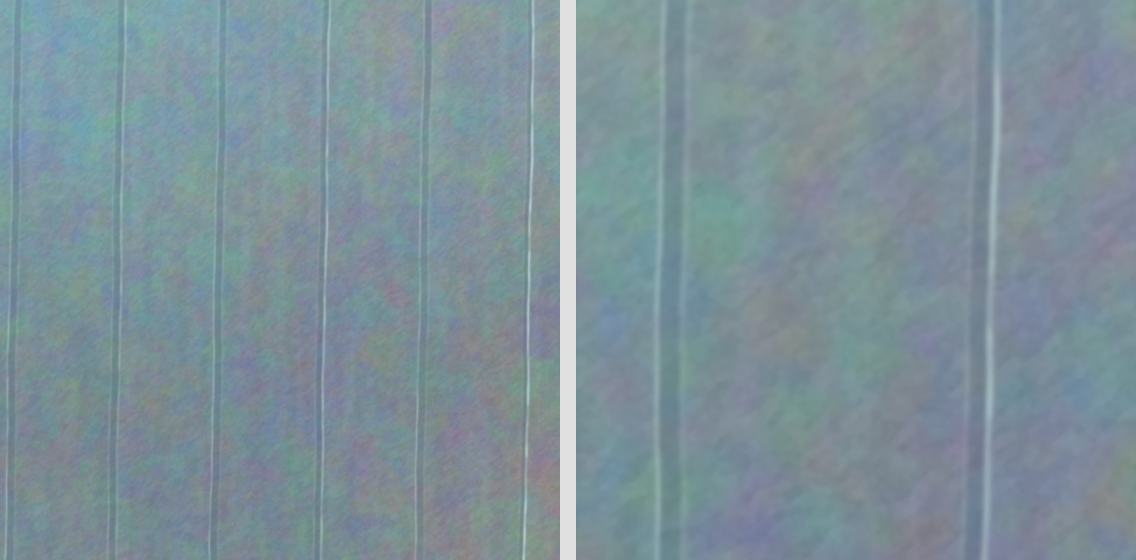
Left: the whole. Right: its middle third, enlarged.
This texture is drawn by a Shadertoy shader. Its source:

```glsl
// Weathered blue-grey metal panel with six slightly leaning vertical seams and faint iridescent mottling.

const float SEAM_PITCH = 0.183;
const float FIRST_SEAM = 0.0165;
const float SEAM_LEAN = 0.0165;
const float LAST_SEAM = 5.0;

const vec3 PANEL_LOW = vec3(0.468, 0.540, 0.570);
const vec3 PANEL_HIGH = vec3(0.520, 0.605, 0.635);
const vec3 COOL_TINT = vec3(-0.015, 0.035, 0.040);
const vec3 WARM_TINT = vec3(0.050, 0.015, -0.020);
const vec3 GROOVE = vec3(0.390, 0.475, 0.520);
const vec3 HIGHLIGHT = vec3(0.690, 0.785, 0.800);

vec3 hash3(vec2 p) {
    vec3 q = fract(p.xyx * vec3(0.1031, 0.1030, 0.0973));
    q += dot(q, q.yxz + 33.33);
    return fract((q.xxy + q.yzz) * q.zyx);
}

// Soft cellular noise: random values blended by distance to jittered points, centred on zero.
vec3 softCells(vec2 p, float seed) {
    vec2 cell = floor(p);
    vec3 sum = vec3(0.0);
    float total = 0.0;
    for (int j = -1; j <= 1; j++) {
        for (int i = -1; i <= 1; i++) {
            vec2 id = cell + vec2(i, j);
            vec2 away = id + hash3(id + seed + 57.0).xy - p;
            float weight = exp(-5.0 * dot(away, away));
            sum += weight * (hash3(id + seed) - 0.5);
            total += weight;
        }
    }
    return sum / total;
}

// Keep the hue variation while damping the change in brightness.
vec3 iridescence(vec3 tint, float damping) {
    return tint - damping * dot(tint, vec3(0.333));
}

// Slow sideways wander of one seam.
float wobble(float y, float id) {
    return 0.0010 * sin(y * 13.0 + id * 2.1) + 0.0006 * sin(y * 31.0 + id * 4.7)
         + 0.0003 * sin(y * 83.0 + id);
}

// Soft vertical ridge or groove profile.
float ridge(float x, float halfWidth) {
    float t = x / halfWidth;
    return exp(-t * t);
}

// Smooth-edged vertical band.
float band(float x, float halfWidth, float blur) {
    return 1.0 - smoothstep(halfWidth - blur, halfWidth + blur, abs(x));
}

vec3 panelColor(vec2 uv) {
    vec3 color = mix(PANEL_LOW, PANEL_HIGH, smoothstep(0.2, 1.0, uv.y));
    color += COOL_TINT * smoothstep(0.8, 0.0, length(uv - vec2(0.0, 1.0)));
    color += WARM_TINT * smoothstep(0.55, 0.0, length(uv - vec2(1.0, 0.0)));

    // Broad and small colour blotches, edges bent by layered sines
    vec2 bent = uv + 0.010 * sin(uv.yx * 37.0 + 2.0 * sin(uv * 19.0));
    color += 0.048 * iridescence(softCells(bent * 9.0, 3.0), 0.8);
    color += 0.060 * iridescence(softCells(bent * 22.0, 41.0), 0.7);
    color += 0.050 * iridescence(softCells(uv * 55.0, 83.0), 0.5);

    // Warm stains near the foot
    float stain = softCells(uv * 9.0, 17.0).x;
    color += WARM_TINT * smoothstep(0.15, 0.45, stain) * smoothstep(0.35, 0.0, uv.y);

    // Vertical streaks and short diagonal grain
    color += 0.025 * softCells(uv * vec2(65.0, 5.0), 29.0).x;
    vec2 slanted = vec2(uv.x * 0.77 + uv.y * 0.64, uv.y * 0.77 - uv.x * 0.64);
    color += 0.035 * softCells(slanted * vec2(85.0, 190.0), 11.0).x;
    color += 0.025 * softCells(uv * 240.0, 23.0).x;
    return color;
}

vec3 addSeam(vec3 color, vec2 uv, float blur) {
    float along = uv.x - FIRST_SEAM - SEAM_LEAN * uv.y;
    float id = clamp(round(along / SEAM_PITCH), 0.0, LAST_SEAM);
    float x = along - id * SEAM_PITCH - wobble(uv.y, id);

    // Odd seams catch light on the right, more strongly toward the last one
    float odd = mod(id, 2.0);
    float rank = id / LAST_SEAM;
    float last = odd * rank * rank;
    float halfWidth = mix(0.0060, 0.0036, last);
    float wear = 0.8 + 0.8 * softCells(vec2(id * 9.0, uv.y * 45.0), 71.0).x;
    float rightLight = mix(0.18, 0.40 + 0.50 * rank, odd);
    rightLight *= mix(0.55 + 0.45 * last, 1.0, smoothstep(0.1, 0.6, uv.y));
    float leftLight = mix(0.26, 0.10, odd) + 0.22 * (1.0 - uv.y) * (1.0 - rank * odd);

    float groove = band(x, halfWidth, blur + 0.0022);
    float leftEdge = ridge(x + halfWidth + 0.0015, 0.0021);
    float rightEdge = ridge(x - halfWidth - 0.0018, 0.0026);

    // Groove floor, darkest beside the lit edge
    float depth = 0.50 + 0.14 * clamp(x / halfWidth, -1.0, 1.0) * odd;
    color = mix(color, GROOVE + 0.5 * (color - PANEL_LOW), depth * groove);
    color = mix(color, HIGHLIGHT, leftEdge * leftLight * wear);
    return mix(color, HIGHLIGHT, rightEdge * rightLight * wear);
}

void mainImage(out vec4 fragColor, in vec2 fragCoord) {
    vec2 uv = fragCoord / iResolution.xy;
    float blur = 0.6 / iResolution.x;
    vec3 color = addSeam(panelColor(uv), uv, blur);
    fragColor = vec4(clamp(color, 0.0, 1.0), 1.0);
}
```
